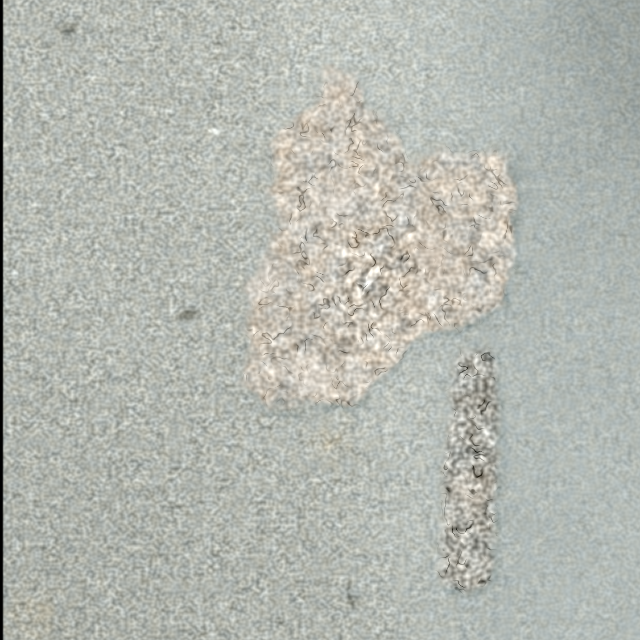
This texture is drawn by a Shadertoy shader. Its source:

```glsl
// Weathered grey concrete with a chipped patch and a narrow scar of exposed aggregate.
// Warped rounded boxes shape the damage; soft Voronoi chips and gradient noise fill it,
// while finer noise grains the plaster, fading to a smoother finish on the right.

vec2 hash2(vec2 cell) {
    uvec2 q = uvec2(ivec2(cell) + 4096) * uvec2(1597334673u, 3812015801u);
    uint n = (q.x ^ q.y) * 1597334673u;
    n = (n ^ (n >> 15)) * 2246822519u;
    n ^= n >> 13;
    return vec2(n & 65535u, n >> 16) / 65535.0;
}

float corner(vec2 cell, vec2 offset) {
    float angle = 6.28318 * hash2(cell).x;
    return dot(vec2(cos(angle), sin(angle)), offset);
}

// Gradient noise, roughly -0.7 to 0.7
float noise(vec2 p) {
    vec2 i = floor(p), f = p - i;
    vec2 u = f * f * f * (f * (f * 6.0 - 15.0) + 10.0);
    vec2 e = vec2(1, 0);
    return mix(mix(corner(i, f), corner(i + e, f - e), u.x),
               mix(corner(i + e.yx, f - e.yx), corner(i + 1.0, f - 1.0), u.x), u.y);
}

float fbm(vec2 p) {
    float sum = 0.0, gain = 1.0;
    for (int i = 0; i < 4; i++) {
        sum += gain * noise(p);
        p = mat2(1.6, 1.2, -1.2, 1.6) * p + 7.3;
        gain *= 0.55;
    }
    return sum;
}

// Tone of soft Voronoi chips, blended across their borders
float chipTone(vec2 p) {
    vec2 base = floor(p);
    float sum = 0.0, total = 0.0;
    for (int y = -1; y <= 1; y++)
    for (int x = -1; x <= 1; x++) {
        vec2 cell = base + vec2(x, y);
        vec2 offset = cell + 0.1 + 0.8 * hash2(cell) - p;
        float weight = exp(-9.0 * dot(offset, offset));
        sum += weight * hash2(cell + 91.0).y;
        total += weight;
    }
    return sum / total - 0.5;
}

float roundBox(vec2 p, vec2 halfSize, float radius) {
    vec2 q = abs(p) - halfSize + radius;
    return length(max(q, 0.0)) + min(max(q.x, q.y), 0.0) - radius;
}

float smoothMin(float a, float b, float k) {
    float h = max(k - abs(a - b), 0.0) / k;
    return min(a, b) - h * h * k * 0.25;
}

float patchDistance(vec2 p) {
    float d = roundBox(p - vec2(0.530, 0.690), vec2(0.105, 0.115), 0.05);
    d = smoothMin(d, roundBox(p - vec2(0.530, 0.815), vec2(0.055 - 0.25 * (p.y - 0.815), 0.075), 0.03), 0.04);
    d = smoothMin(d, roundBox(p - vec2(0.645, 0.605), vec2(0.065, 0.135), 0.04), 0.04);
    d = smoothMin(d, roundBox(p - vec2(0.735, 0.635), vec2(0.070 + 0.08 * (p.y - 0.635), 0.135), 0.045), 0.03);
    float lower = roundBox(p - vec2(0.517, 0.480), vec2(0.133, 0.116), 0.045);
    lower = max(lower, dot(p - vec2(0.61, 0.417), vec2(0.73, -0.68)));
    return smoothMin(d, lower, 0.03);
}

float scarDistance(vec2 p) {
    vec2 q = p - vec2(0.735, 0.268);
    q.x -= 0.045 * q.y;
    return roundBox(q, vec2(0.044 - 0.05 * max(q.y, 0.0), 0.19), 0.03);
}

float blob(vec2 p, vec2 center, vec2 size) {
    vec2 q = (p - center) / size;
    return exp(-dot(q, q));
}

void mainImage(out vec4 fragColor, in vec2 fragCoord) {
    vec2 p = fragCoord / iResolution.xy;
    vec2 warp = vec2(fbm(p * 16.0), fbm(p * 16.0 + 40.0));
    vec2 w = p + 0.022 * warp;
    float patchD = patchDistance(w), scarD = scarDistance(p + 0.009 * warp);
    float d = min(patchD, scarD);
    float damage = 1.0 - smoothstep(-0.016, 0.008, d);
    float scar = 1.0 - smoothstep(-0.010, 0.006, scarD);

    // Plaster: broad light, cool right side and fine uneven grain
    float right = smoothstep(0.48, 0.85, p.x + 0.05 * warp.x);
    float halo = exp(-max(d, 0.0) * 22.0) * smoothstep(0.3, 0.65, p.x);
    float fine = noise(p * vec2(155, 170)) + 0.6 * noise(p * 95.0 + 13.0) + 0.4 * noise(p * 50.0 + 71.0);
    fine *= 0.9 + 0.7 * noise(p * 31.0 + 17.0);
    float roughness = mix(0.20, 0.095, max(right, 0.6 * halo));
    vec3 color = mix(vec3(0.712, 0.728, 0.700), vec3(0.702, 0.732, 0.717), max(right, halo * 0.6));
    color += 0.05 * blob(p, vec2(0.58, 0.92), vec2(0.2, 0.3));
    color += 0.03 * blob(p, vec2(0.64, 0.28), vec2(0.08, 0.25));
    color -= 0.10 * blob(p, vec2(1.03, 1.0), vec2(0.2, 0.35));
    color -= 0.05 * blob(p, vec2(0.0, 0.0), vec2(0.45, 0.35));
    color += 0.022 * fbm(p * 9.0) + roughness * fine;
    color += vec3(0.03, 0.01, -0.02) * noise(p * 60.0 + 29.0);

    // Isolated pits, a pale fleck and warm stains
    float pits = blob(w, vec2(0.297, 0.512), vec2(0.008)) + blob(w, vec2(0.105, 0.955), vec2(0.012))
               + blob(w, vec2(0.553, 0.065), vec2(0.006, 0.01));
    color -= 0.22 * pits;
    color += 0.28 * blob(w, vec2(0.341, 0.805), vec2(0.009, 0.005));
    float stain = blob(w, vec2(0.06, 0.04), vec2(0.04)) + blob(w, vec2(0.52, 0.31), vec2(0.035));
    color += stain * (0.6 + noise(p * 50.0)) * vec3(0.07, 0.035, -0.01);

    // Exposed aggregate: pale chips, broken crevices and warm stones
    float chip = chipTone(p * 52.0 + 1.1 * warp);
    float grit = noise(p * 135.0 + 31.0) + 0.7 * noise(p * 72.0 + 3.0);
    float dark = blob(p, vec2(0.595, 0.555), vec2(0.08, 0.10));
    float contrast = 0.15 + 0.11 * max(scar, dark);
    vec3 stone = mix(vec3(0.772, 0.762, 0.730), vec3(0.690, 0.695, 0.670), scar);
    stone += contrast * chip + (contrast + 0.07) * grit;
    float crevice = smoothstep(0.12, 0.0, abs(noise(w * 54.0 + 19.0))) * smoothstep(0.0, 0.3, noise(p * 37.0 + 8.0));
    stone -= (contrast + 0.08) * crevice;
    stone += vec3(0.05, 0.012, -0.025) * (0.4 + fbm(p * 26.0 + 9.0)) * (1.0 - 0.5 * scar);
    float warm = blob(w, vec2(0.677, 0.592), vec2(0.03)) + blob(w, vec2(0.65, 0.515), vec2(0.025, 0.035))
               + 0.6 * blob(w, vec2(0.52, 0.865), vec2(0.03)) + 0.5 * blob(w, vec2(0.735, 0.23), vec2(0.03, 0.02));
    stone = mix(stone, vec3(0.85, 0.785, 0.71) + 0.15 * grit, min(0.65 * warm, 1.0));
    float pale = blob(w, vec2(0.475, 0.414), vec2(0.032, 0.025)) + blob(w, vec2(0.415, 0.57), vec2(0.023))
               + blob(w, vec2(0.53, 0.69), vec2(0.03, 0.024));
    stone = mix(stone, vec3(0.89, 0.865, 0.825) + 0.15 * grit, min(0.75 * pale, 1.0));
    vec2 sliver = mat2(0.87, -0.5, 0.5, 0.87) * (p - vec2(0.468, 0.464));
    stone -= 0.25 * blob(sliver, vec2(0), vec2(0.022, 0.004));
    color = mix(color, stone, damage);

    // Broken cool rim, deepest along the lower and right edges
    vec2 lit = vec2(0.006, -0.008);
    float slope = min(patchDistance(w + lit), scarDistance(p + 0.009 * warp + lit)) - d;
    float rim = exp(-pow(d / 0.008, 2.0)) * (0.15 + 0.6 * smoothstep(-0.004, 0.008, slope));
    color -= rim * vec3(0.13, 0.105, 0.095) * (0.8 + 1.2 * noise(p * 42.0));

    // Black strip at the left border
    color *= smoothstep(0.003, 0.0065, p.x);
    fragColor = vec4(clamp(color, 0.0, 1.0), 1.0);
}
```
